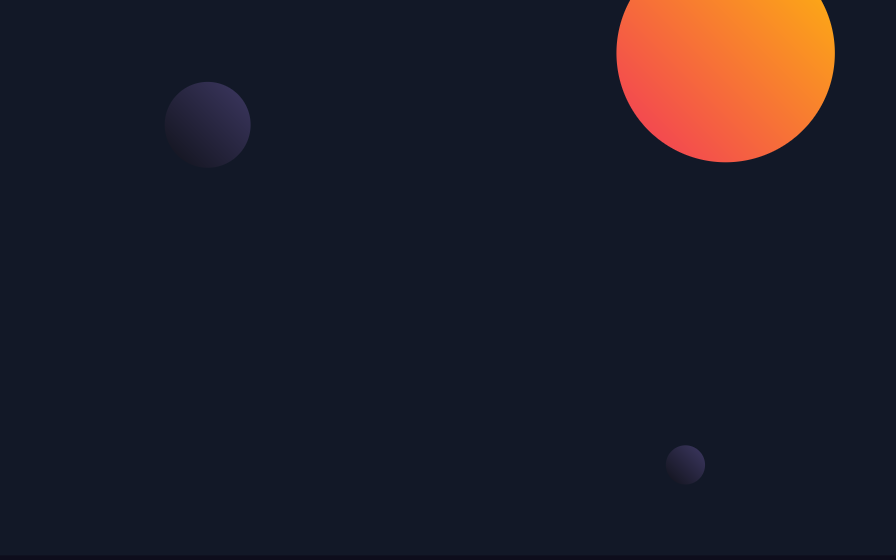
This background is drawn by a Shadertoy shader. Its source:

```glsl
// A flat night sky with a warm sun cut by the top edge and two dim moons.
// Each disc is a circle distance function filled with a diagonal gradient;
// a thin dark strip closes the bottom. Lengths are in canvas heights.

#define SKY_COLOR vec3(0.070, 0.096, 0.153)
#define STRIP_COLOR vec3(0.055, 0.050, 0.110)
#define SUN_LOW vec3(0.945, 0.215, 0.355)
#define SUN_HIGH vec3(0.995, 0.725, 0.045)
#define MOON_LOW vec3(0.064, 0.071, 0.105)
#define MOON_HIGH vec3(0.240, 0.220, 0.385)
#define SUN_DISC vec3(1.2958, 0.9052, 0.1950)
#define LARGE_MOON vec3(0.3708, 0.7771, 0.0767)
#define SMALL_MOON vec3(1.2240, 0.1698, 0.0350)
#define STRIP_HEIGHT 0.0083

// Antialiased coverage from a signed distance, one pixel wide
float coverage(float dist) {
    return clamp(0.5 - dist * iResolution.y, 0.0, 1.0);
}

// Disc (centre, radius) whose gradient spans its bounding square's diagonal
vec3 drawDisc(vec3 base, vec2 point, vec3 disc, vec3 low, vec3 high) {
    vec2 offset = point - disc.xy;
    float blend = clamp(0.5 + (offset.x + offset.y) / (4.0 * disc.z), 0.0, 1.0);
    return mix(base, mix(low, high, blend), coverage(length(offset) - disc.z));
}

void mainImage(out vec4 fragColor, in vec2 fragCoord) {
    vec2 point = fragCoord / iResolution.y;
    vec3 color = SKY_COLOR;

    // Sun and moons
    color = drawDisc(color, point, SUN_DISC, SUN_LOW, SUN_HIGH);
    color = drawDisc(color, point, LARGE_MOON, MOON_LOW, MOON_HIGH);
    color = drawDisc(color, point, SMALL_MOON, MOON_LOW, MOON_HIGH);

    // Bottom strip
    color = mix(color, STRIP_COLOR, coverage(point.y - STRIP_HEIGHT));

    fragColor = vec4(color, 1.0);
}
```
